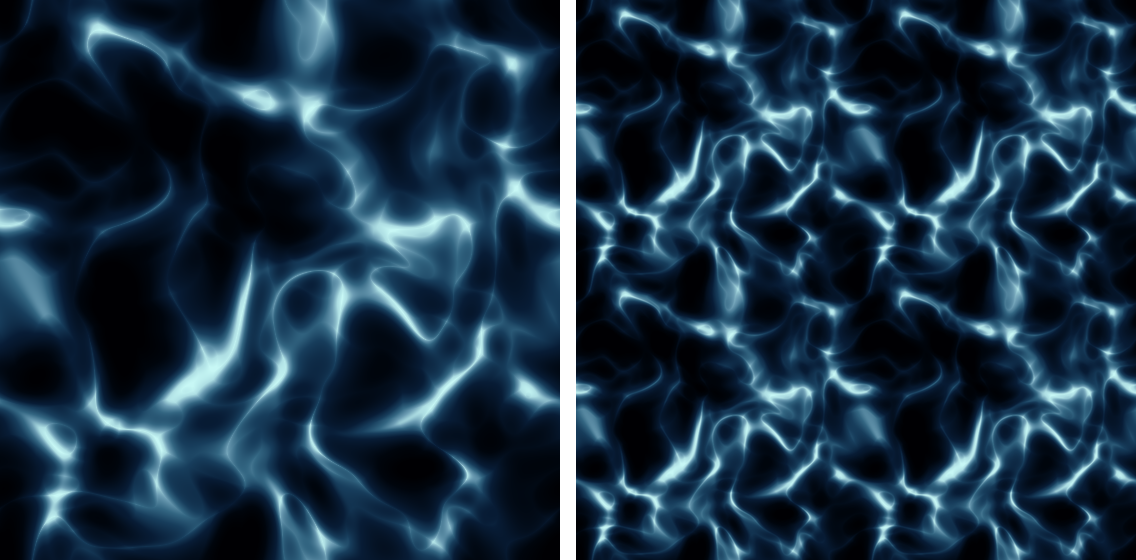
Left: one tile. Right: repeated 2 by 2.
Write a WebGL 2 fragment shader that draws this texture.

```glsl
#version 300 es
precision highp float;
precision highp int;
// Glowing blue filaments on black: three layers of wrapping gradient noise are
// folded at zero into ridges, added up as a depth, and coloured by a ramp.
// Every layer has a whole number of cells per side, so the canvas tiles.

uniform vec2 u_resolution;
out vec4 fragColor;

// Places the canvas border in a calm, dark part of the pattern.
const vec2 ORIGIN = vec2(0.768, 0.786);

// Integer hash: three random values in 0..1 for a lattice cell and a seed.
vec3 hash3(ivec2 cell, int seed) {
    uvec3 v = uvec3(uvec2(cell), uint(seed)) * 1664525u + 1013904223u;
    v.x += v.y * v.z; v.y += v.z * v.x; v.z += v.x * v.y;
    v ^= v >> 16u;
    v.x += v.y * v.z; v.y += v.z * v.x; v.z += v.x * v.y;
    return vec3(v >> 8u) / 16777216.0;
}

// A random slope plus a random height, seen from one lattice corner.
// Whole-number remainders keep the wrap exact.
float cornerValue(ivec2 cell, vec2 offset, int period, int seed) {
    ivec2 wrapped = (cell + 4 * period) % period;
    vec3 r = hash3(wrapped, seed) * 2.0 - 1.0;
    return 1.22 * dot(r.xy, offset) + 0.3 * r.z;
}

// Wrapping noise with a mean of zero and a spread of about one.
float tileNoise(vec2 uv, int period, int seed) {
    vec2 p = uv * float(period);
    vec2 base = floor(p);
    ivec2 cell = ivec2(base);
    vec2 f = p - base;
    vec2 w = f * f * f * (f * (f * 6.0 - 15.0) + 10.0);
    ivec2 e = ivec2(1, 0);
    float low = mix(cornerValue(cell, f, period, seed),
                    cornerValue(cell + e.xy, f - vec2(e.xy), period, seed), w.x);
    float high = mix(cornerValue(cell + e.yx, f - vec2(e.yx), period, seed),
                     cornerValue(cell + e.xx, f - vec2(e.xx), period, seed), w.x);
    return 3.9 * mix(low, high, w.y);
}

// Gentle wrapping distortion that bends the filaments.
vec2 warp(vec2 uv, int period, float amount, int seed) {
    return uv + amount * vec2(tileNoise(uv, period, seed),
                              tileNoise(uv, period, seed + 1));
}

// Distance from the light: zero on the crossing of all ridges.
float ridgeDepth(vec2 uv) {
    float ribbon = tileNoise(uv + vec2(0.13, 0.07), 4, 11);
    float thread = tileNoise(uv + vec2(0.31, 0.22), 7, 23);
    float wisp = tileNoise(uv + vec2(0.05, 0.41), 13, 37);
    return sqrt(ribbon * ribbon + 0.006)
         + 0.75 * pow(abs(thread), 0.7)
         + 0.2 * abs(wisp);
}

// Ramp from pale cyan through steel blue to black.
vec3 glowColour(float depth) {
    const int COUNT = 8;
    float stops[COUNT] = float[](0.18, 0.41, 0.60, 0.82, 1.06, 1.43, 2.25, 2.8);
    vec3 colours[COUNT] = vec3[](
        vec3(0.78, 0.97, 0.96), vec3(0.68, 0.87, 0.89),
        vec3(0.42, 0.61, 0.70), vec3(0.20, 0.40, 0.51),
        vec3(0.09, 0.24, 0.36), vec3(0.03, 0.11, 0.21),
        vec3(0.00, 0.02, 0.05), vec3(0.00, 0.00, 0.01));
    vec3 colour = colours[0];
    for (int i = 1; i < COUNT; i++) {
        float t = clamp((depth - stops[i - 1]) / (stops[i] - stops[i - 1]), 0.0, 1.0);
        colour = mix(colour, colours[i], t);
    }
    return colour;
}

void main() {
    vec2 uv = gl_FragCoord.xy / u_resolution + ORIGIN;
    vec2 bent = warp(uv, 5, 0.018, 51);
    fragColor = vec4(glowColour(ridgeDepth(bent)), 1.0);
}
```
